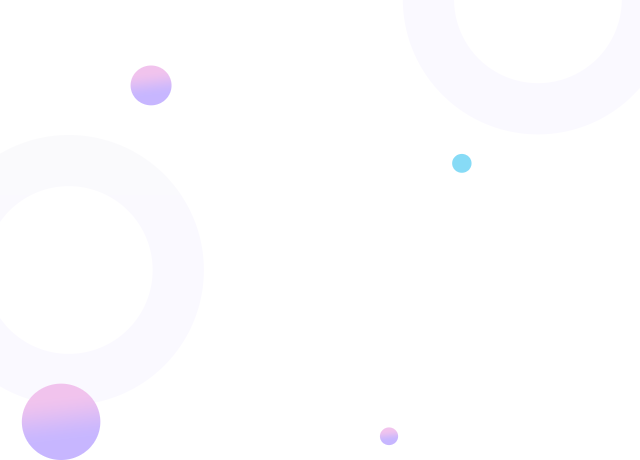
Give the GLSL for this background, as a WebGL 1 fragment shader.

```glsl
precision highp float;
// White background with two pale rings, three pink-to-lavender balls and a cyan dot.

uniform vec2 u_resolution;

#define PAPER vec3(1.0)
#define RING_TOP vec3(0.982, 0.982, 0.988)
#define RING_BASE vec3(0.981, 0.975, 1.0)
#define PINK vec3(0.945, 0.765, 0.93)
#define LAVENDER vec3(0.78, 0.715, 1.0)
#define CYAN vec3(0.53, 0.86, 0.965)
#define RING_RADIUS 0.238
#define RING_HALF_WIDTH 0.0557
#define BALL_STRETCH 1.028
#define GRADIENT_TILT 0.12

// Coverage of a signed distance, smoothed over one pixel
float coverage(float dist) {
  return clamp(0.5 - dist * u_resolution.y, 0.0, 1.0);
}

float ringMask(vec2 offset) {
  return coverage(abs(length(offset) - RING_RADIUS) - RING_HALF_WIDTH);
}

// Slightly wide disc; radius is its vertical half-size
float ballMask(vec2 offset, float radius) {
  return coverage(length(offset / vec2(BALL_STRETCH, 1.0)) - radius);
}

vec3 addBall(vec3 base, vec2 offset, float radius) {
  vec2 local = offset / radius;
  float height = local.y + GRADIENT_TILT * -local.x;
  vec3 tint = mix(LAVENDER, PINK, smoothstep(-0.55, 0.72, height));
  return mix(base, tint, ballMask(offset, radius));
}

void main() {
  // Lengths are fractions of the canvas height
  vec2 p = gl_FragCoord.xy / u_resolution.y;
  vec3 color = PAPER;

  // Pale rings
  vec2 leftOffset = p - vec2(0.1495, 0.413);
  vec3 leftTint = mix(RING_BASE, RING_TOP, smoothstep(0.05, 0.28, leftOffset.y));
  color = mix(color, leftTint, ringMask(leftOffset));
  color = mix(color, RING_BASE, ringMask(p - vec2(1.1694, 1.0015)));

  // Gradient balls
  color = addBall(color, p - vec2(0.3284, 0.8143), 0.0433);
  color = addBall(color, p - vec2(0.1328, 0.083), 0.083);
  color = addBall(color, p - vec2(0.8457, 0.0516), 0.0192);

  // Cyan dot
  color = mix(color, CYAN, ballMask(p - vec2(1.004, 0.6449), 0.0205));

  gl_FragColor = vec4(color, 1.0);
}
```
